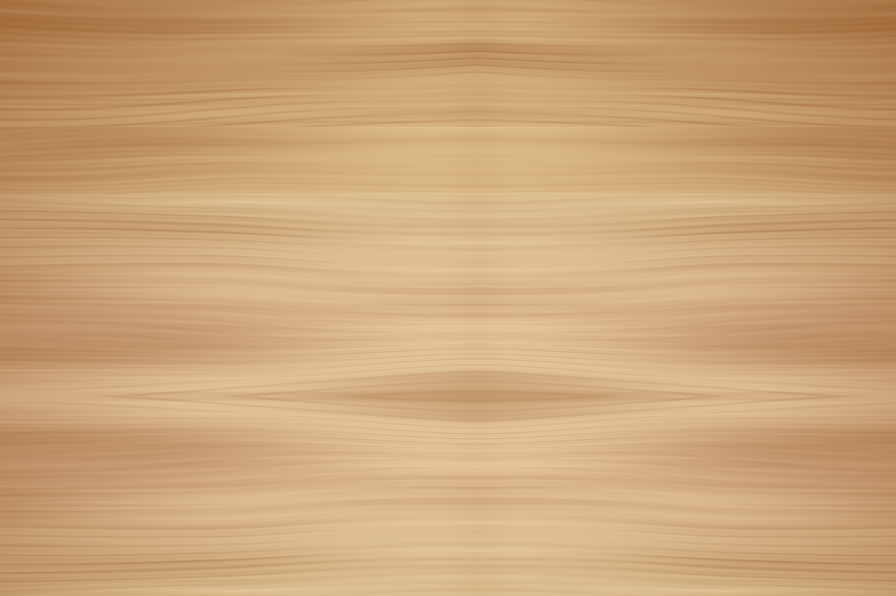
Reproduce this texture procedurally as a Shadertoy shader.

```glsl
#define FOLD_X 0.532
#define FOLD_Y 0.335
#define SEAM_LOW 0.675
#define SEAM_HIGH 0.787
#define RING_COUNT 66.0
#define RING_DEPTH 0.19
#define STREAK_DEPTH 0.98
#define BASE_TONE 0.935
#define SIDE_SHADE 0.43
#define TOP_SHADE 0.34
#define DARK_WOOD vec3(0.65, 0.45, 0.28)
#define PALE_WOOD vec3(0.868, 0.755, 0.575)

float hash(vec2 p) {
    p = fract(p * vec2(0.1031, 0.1137));
    p += dot(p, p.yx + 33.33);
    return fract((p.x + p.y) * p.x * 97.0);
}

float noise(vec2 p) {
    vec2 cell = floor(p), f = fract(p);
    f = f * f * (3.0 - 2.0 * f);
    return mix(mix(hash(cell), hash(cell + vec2(1, 0)), f.x),
               mix(hash(cell + vec2(0, 1)), hash(cell + vec2(1, 1)), f.x), f.y);
}

// Long fibres: layers of noise stretched along x, centred on zero
float streaks(vec2 p) {
    float sum = 0.0, frequency = 11.0, weight = 0.25;
    for (int i = 0; i < 5; i++) {
        float layer = float(i);
        sum += weight * (noise(vec2(p.x * (1.8 + 0.2 * layer) + 17.0 * layer,
                                    p.y * frequency)) - 0.5);
        frequency *= 1.95;
        weight *= 0.87;
    }
    return sum;
}

// Thin growth lines, widened to the pixel size, gathered in bands
float rings(vec2 p, float count) {
    float phase = p.y * count + 3.0 * noise(vec2(p.x * 1.3, p.y * 9.0));
    float blur = count / iResolution.y;
    float d = abs(fract(phase) - 0.5);
    float line = 1.0 - smoothstep(0.03, 0.12 + blur, d);
    float strength = noise(vec2(p.x * 2.0 + 5.0, p.y * 17.0));
    return line * smoothstep(0.25, 0.9, strength);
}

void mainImage(out vec4 fragColor, in vec2 fragCoord) {
    vec2 uv = fragCoord / iResolution.xy;
    float aspect = iResolution.x / iResolution.y;
    float pixel = 1.0 / iResolution.y;

    // Mirrored boards: left to right, and top to bottom in the lowest one
    float across = (uv.x - FOLD_X) * aspect;
    vec2 p = vec2(sqrt(across * across + 0.0002), abs(uv.y - FOLD_Y));
    float upper = smoothstep(-pixel, pixel, uv.y - SEAM_LOW);
    p.y += 2.37 * step(SEAM_LOW, uv.y) + 1.71 * step(SEAM_HIGH, uv.y);

    // Slow bending of the grain, with a shallow peak at the vertical fold
    float bend = 0.036 * (noise(vec2(p.x * 2.2, p.y * 5.0)) - 0.5);
    bend += 0.016 * (noise(vec2(p.x * 3.0 + 8.0, p.y * 11.0)) - 0.5);
    bend -= 0.020 * exp(-p.x * 5.0) * (noise(vec2(3.0, p.y * 8.0)) - 0.2);
    vec2 grain = p + vec2(0.0, bend * smoothstep(0.0, 0.08, p.y));

    // Light falloff
    float side = abs(uv.x - 0.51) * 2.0;
    float tone = BASE_TONE - SIDE_SHADE * side * side;
    tone -= TOP_SHADE * smoothstep(0.62, 1.0, uv.y) + 0.07 * upper;
    tone -= 0.06 * exp(-across * across * 500.0);

    // Grain: broad and fine fibres, dark rings and pale rings
    tone += STREAK_DEPTH * streaks(grain);
    tone -= RING_DEPTH * rings(grain, RING_COUNT);
    tone -= 0.55 * RING_DEPTH * rings(grain + 4.3, RING_COUNT * 1.7);
    tone += 0.40 * RING_DEPTH * rings(grain + 9.1, RING_COUNT * 1.2);

    // Dark spindle on the horizontal fold and pale joints between boards
    float spindle = length(vec2(across / 0.38, (uv.y - FOLD_Y) / 0.013));
    tone -= 0.09 * (1.0 - smoothstep(0.6, 1.0, spindle));
    float joint = min(abs(uv.y - SEAM_LOW), abs(uv.y - SEAM_HIGH));
    tone += 0.12 * (1.0 - smoothstep(0.0, 0.002 + pixel, joint)) * exp(-p.x * 2.5);

    // Golden upper boards, rosy middle
    vec3 color = mix(DARK_WOOD, PALE_WOOD, clamp(tone, -0.1, 1.06));
    float middle = smoothstep(0.0, 0.22, uv.y) * (1.0 - smoothstep(0.45, 0.68, uv.y));
    float rosy = middle * (0.5 + noise(vec2(p.x * 1.5 + 9.0, p.y * 7.0)));
    color += rosy * vec3(0.006, -0.007, 0.003);
    color += upper * vec3(0.008, 0.0, -0.016);
    fragColor = vec4(color, 1.0);
}
```
